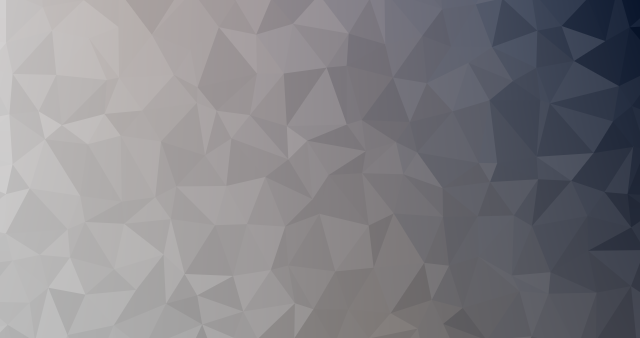
Write a Shadertoy shader that draws this background.

```glsl
#define ROWS 9.0      // facet rows over the canvas height
#define JITTER 0.78   // scatter of the mesh corners
#define TONE 0.075    // light difference between facets
#define DRIFT 0.055   // sideways colour shift between facets
#define SOFT 0.4      // share of smooth gradient inside a facet

const vec3 TOP[6] = vec3[6](
    vec3(0.82, 0.81, 0.81), vec3(0.71, 0.68, 0.67), vec3(0.62, 0.59, 0.60),
    vec3(0.46, 0.45, 0.49), vec3(0.29, 0.32, 0.39), vec3(0.04, 0.09, 0.18));
const vec3 BOTTOM[6] = vec3[6](
    vec3(0.74, 0.74, 0.74), vec3(0.67, 0.67, 0.67), vec3(0.60, 0.59, 0.59),
    vec3(0.49, 0.47, 0.46), vec3(0.37, 0.37, 0.39), vec3(0.25, 0.26, 0.30));

vec2 hash2(vec2 p) {
    vec3 q = fract(p.xyx * vec3(0.1031, 0.1030, 0.0973));
    q += dot(q, q.yzx + 33.33);
    return fract((q.xx + q.yz) * q.zy);
}

float cross2(vec2 a, vec2 b) {
    return a.x * b.y - a.y * b.x;
}

// Colour field: a light left side falling to deep blue at the upper right
vec3 backdrop(vec2 uv) {
    uv = clamp(uv, 0.0, 1.0);
    float s = uv.x * 5.0;
    int i = min(int(s), 4);
    float f = s - float(i);
    return mix(mix(BOTTOM[i], BOTTOM[i + 1], f), mix(TOP[i], TOP[i + 1], f), uv.y);
}

// Mesh corner: staggered grid with random offsets
vec2 corner(vec2 id) {
    return id + vec2(0.5 * mod(id.y, 2.0), 0.0) + JITTER * (hash2(id + 17.0) - 0.5);
}

// Signed distance to one edge, positive on its left
float edge(vec2 p, vec2 a, vec2 b) {
    return cross2(normalize(b - a), p - a);
}

// Does the diagonal a-b keep r to its right and l to its left?
bool splits(vec2 a, vec2 b, vec2 r, vec2 l) {
    return cross2(b - a, r - a) < 0.0 && cross2(b - a, l - a) > 0.0;
}

// Facet colour in rgb, pixel coverage in alpha
vec4 facet(vec2 p, vec2 a, vec2 b, vec2 c, vec2 seed, float pixel) {
    float inside = min(edge(p, a, b), min(edge(p, b, c), edge(p, c, a)));
    float cover = clamp(0.5 + inside / pixel, 0.0, 1.0);
    vec2 rnd = hash2(seed) - 0.5;
    vec2 at = mix((a + b + c) / 3.0, p, SOFT) / ROWS;
    at.x = at.x * iResolution.y / iResolution.x + DRIFT * rnd.x;
    return vec4(backdrop(at) + TONE * rnd.y, cover);
}

void mainImage(out vec4 fragColor, in vec2 fragCoord) {
    vec2 p = fragCoord / iResolution.y * ROWS;
    float pixel = ROWS / iResolution.y;
    vec2 base = floor(p);
    vec3 sum = vec3(0.0);
    float weight = 0.0;

    // Visit the nearby quads, each cut into two facets
    for (int y = -1; y <= 1; y++) {
        for (int x = -2; x <= 1; x++) {
            vec2 id = base + vec2(x, y);
            vec2 a = corner(id);
            vec2 b = corner(id + vec2(1, 0));
            vec2 c = corner(id + vec2(1, 1));
            vec2 d = corner(id + vec2(0, 1));

            // Cut along the shorter diagonal that lies within the quad
            bool cutAC = splits(a, c, b, d)
                && (!splits(b, d, c, a) || distance(a, c) < distance(b, d));
            vec4 first = facet(p, a, b, cutAC ? c : d, id + 41.3, pixel);
            vec4 second = facet(p, cutAC ? a : b, c, d, id + 87.7, pixel);

            sum += first.rgb * first.a + second.rgb * second.a;
            weight += first.a + second.a;
        }
    }
    vec3 color = weight > 0.0 ? sum / weight : backdrop(fragCoord / iResolution.xy);
    fragColor = vec4(clamp(color, 0.0, 1.0), 1.0);
}
```
